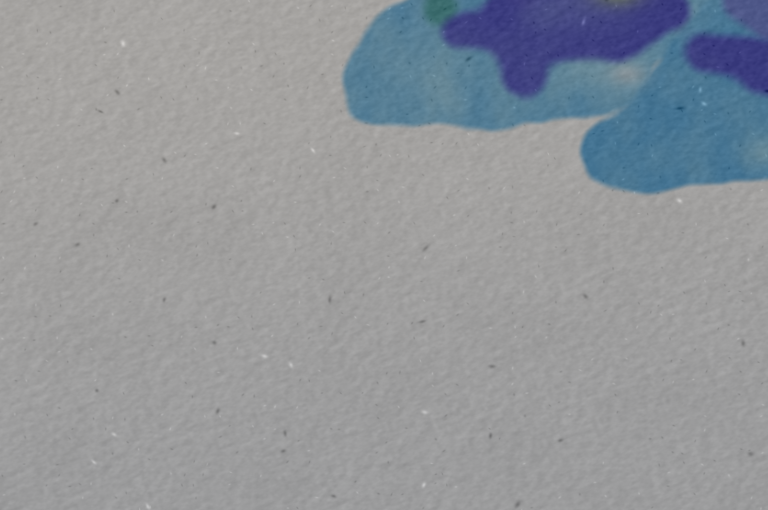
A Shadertoy shader for this texture:

```glsl
// Marker strokes of blue and violet ink on rough grey paper.
// Strokes are tapered capsules joined by smooth minima; the paper is lit
// value noise with hashed fibres. Lengths are in canvas heights.

const vec3 PAPER_TOP = vec3(0.648, 0.640, 0.630);
const vec3 PAPER_LOW = vec3(0.606, 0.607, 0.610);
const vec3 BLUE_DEEP = vec3(0.265, 0.45, 0.57);
const vec3 BLUE_PALE = vec3(0.40, 0.53, 0.59);
const vec3 VIOLET = vec3(0.225, 0.225, 0.49);
const vec3 VIOLET_PALE = vec3(0.31, 0.33, 0.53);
const vec3 GREEN = vec3(0.20, 0.40, 0.39);
const vec3 OLIVE = vec3(0.42, 0.46, 0.38);
const float BLUE_SOFT = 0.008;
const float VIOLET_SOFT = 0.013;
const float EDGE_WOBBLE = 0.007;
const float BLEND = 0.03;
const float RELIEF = 0.06;
const float GRAIN = 0.03;

float hash(vec2 p) {
    vec3 q = fract(vec3(p.xyx) * 0.1031);
    q += dot(q, q.yzx + 33.33);
    return fract((q.x + q.y) * q.z);
}

float noise(vec2 p) {
    vec2 i = floor(p), f = fract(p);
    f = f * f * (3.0 - 2.0 * f);
    return mix(mix(hash(i), hash(i + vec2(1, 0)), f.x),
               mix(hash(i + vec2(0, 1)), hash(i + vec2(1, 1)), f.x), f.y);
}

float fbm(vec2 p) {
    float sum = 0.0, amp = 0.5;
    for (int i = 0; i < 4; i++) {
        sum += amp * noise(p);
        p = mat2(1.6, 1.2, -1.2, 1.6) * p + 7.3;
        amp *= 0.5;
    }
    return sum;
}

// Capsule from a to b whose radius runs from ra to rb
float stroke(vec2 p, vec2 a, vec2 b, float ra, float rb) {
    vec2 d = b - a;
    float t = clamp(dot(p - a, d) / dot(d, d), 0.0, 1.0);
    return length(p - a - d * t) - mix(ra, rb, t);
}

float join(float a, float b) {
    float h = max(BLEND - abs(a - b), 0.0) / BLEND;
    return min(a, b) - h * h * BLEND * 0.25;
}

float ink(float d, float soft) { return 1.0 - smoothstep(-soft, soft, d); }

float glow(vec2 p, vec2 c, vec2 size) {
    vec2 q = (p - c) / size;
    return exp(-dot(q, q));
}

float leftBlue(vec2 p) {
    float d = stroke(p, vec2(0.754, 0.844), vec2(0.957, 0.863), 0.080, 0.111);
    d = join(d, stroke(p, vec2(0.712, 0.786), vec2(0.80, 0.80), 0.024, 0.045));
    d = join(d, stroke(p, vec2(0.801, 0.902), vec2(0.918, 0.961), 0.090, 0.090));
    d = join(d, stroke(p, vec2(0.957, 0.863), vec2(1.172, 0.883), 0.111, 0.109));
    return join(d, stroke(p, vec2(1.172, 1.0), vec2(1.367, 1.0), 0.117, 0.117));
}

float rightBlue(vec2 p) {
    float d = stroke(p, vec2(1.207, 0.701), vec2(1.27, 0.70), 0.068, 0.073);
    d = join(d, stroke(p, vec2(1.27, 0.70), vec2(1.562, 0.785), 0.073, 0.130));
    return join(d, stroke(p, vec2(1.266, 0.736), vec2(1.445, 0.922), 0.064, 0.098));
}

float violet(vec2 p) {
    float d = stroke(p, vec2(0.902, 0.938), vec2(1.016, 0.951), 0.033, 0.049);
    d = join(d, stroke(p, vec2(1.030, 0.961), vec2(1.211, 0.965), 0.083, 0.078));
    d = join(d, stroke(p, vec2(1.211, 0.965), vec2(1.312, 0.98), 0.078, 0.040));
    d = join(d, stroke(p, vec2(1.025, 0.922), vec2(1.029, 0.854), 0.044, 0.044));
    d = join(d, stroke(p, vec2(1.379, 0.895), vec2(1.5, 0.883), 0.036, 0.041));
    return join(d, stroke(p, vec2(1.494, 0.854), vec2(1.543, 0.844), 0.037, 0.037));
}

// Soft tilted fibres in a share of the cells: dark below zero, bright above
float fibres(vec2 p, float cells, float share) {
    p = p * cells + 0.5 * noise(p * 20.0);
    vec2 cell = floor(p);
    float kind = hash(cell + 41.0), turn = 3.1416 * hash(cell + 11.0);
    vec2 d = fract(p) - 0.3 - 0.4 * vec2(hash(cell + 3.0), hash(cell + 17.0));
    d = mat2(cos(turn), sin(turn), -sin(turn), cos(turn)) * d;
    float spot = exp(-dot(d * d, vec2(60.0, 160.0)));
    return spot * (step(1.0 - share * 0.6, kind) - step(kind, share));
}

void mainImage(out vec4 fragColor, in vec2 fragCoord) {
    vec2 p = fragCoord / iResolution.y;

    // Paper tone, lit relief and fine grain
    float blotch = fbm(p * 9.0);
    vec3 col = mix(PAPER_LOW, PAPER_TOP, smoothstep(0.0, 1.0, p.y + 0.1 * (0.75 - p.x)));
    col += 0.025 * (blotch - 0.47);
    vec2 g = mat2(0.9, -0.35, 0.35, 0.9) * p * vec2(60.0, 90.0);
    float grain = RELIEF * (fbm(g) - fbm(g + vec2(-0.4, 0.6)));
    grain += GRAIN * (noise(g * 2.3 + 9.0) - 0.5);
    grain += 0.07 * fibres(p, 45.0, 0.12) + 0.15 * fibres(p + 3.0, 22.0, 0.035);

    // Blue wash, uneven in strength
    vec2 q = p + EDGE_WOBBLE * (vec2(noise(p * 34.0), noise(p * 34.0 + 50.0)) - 0.5);
    float pale = 0.32 + 1.1 * (fbm(p * vec2(14.0, 10.0)) - 0.45);
    pale += 0.6 * glow(p, vec2(0.87, 0.86), vec2(0.07, 0.09)) + 0.5 * glow(p, vec2(1.19, 0.85), vec2(0.12, 0.06));
    vec3 blueLeft = mix(BLUE_DEEP, BLUE_PALE, clamp(pale + 0.15, 0.0, 1.0));
    float notch = glow(p, vec2(1.5, 0.7), vec2(0.06, 0.03));
    vec3 blueRight = mix(BLUE_DEEP, BLUE_PALE, clamp(pale - 0.2 + 0.6 * notch, 0.0, 1.0));
    col = mix(col, blueLeft, ink(leftBlue(q), BLUE_SOFT));
    col = mix(col, blueRight, ink(rightBlue(q), BLUE_SOFT));
    col = mix(col, PAPER_LOW, 0.6 * glow(p, vec2(1.23, 0.855), vec2(0.035, 0.022)));

    // Green touches and violet strokes
    col = mix(col, GREEN, 0.8 * ink(length(q - vec2(0.865, 0.982)) - 0.033, VIOLET_SOFT));
    float paleStroke = stroke(q, vec2(1.455, 1.0), vec2(1.514, 0.961), 0.04, 0.04);
    col = mix(col, VIOLET_PALE, 0.9 * ink(paleStroke, VIOLET_SOFT));
    float worn = 1.2 * (blotch - 0.42) + 0.6 * glow(p, vec2(1.08, 0.98), vec2(0.09, 0.05));
    col = mix(col, mix(VIOLET, VIOLET_PALE, clamp(worn, 0.0, 1.0)), 0.97 * ink(violet(q), VIOLET_SOFT));
    col = mix(col, OLIVE, 0.8 * glow(p, vec2(1.21, 1.01), vec2(0.05, 0.025)));

    fragColor = vec4(clamp(col + grain, 0.0, 1.0), 1.0);
}
```
